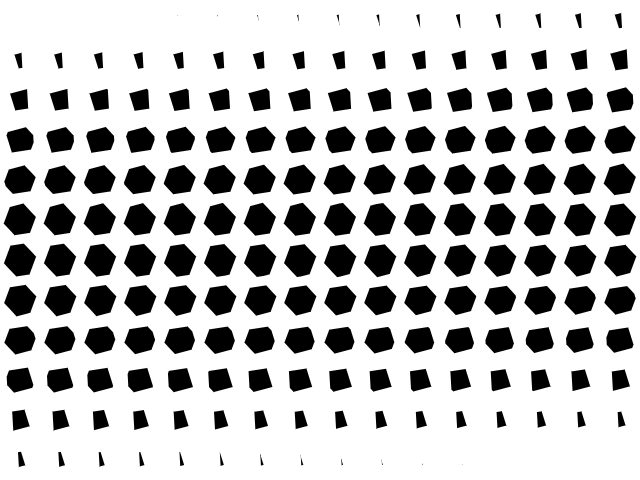
This pattern is drawn by a WebGL 2 fragment shader. Its source:

```glsl
#version 300 es
precision highp float;
// Successive plane slices through a tilted dodecahedron, laid out row by row in a 16 by 12 grid.

uniform vec2 u_resolution;
out vec4 fragColor;

const vec2 GRID = vec2(16.0, 12.0);
const float PHI = 1.618034;

mat2 rotation(float angle) {
    float c = cos(angle), s = sin(angle);
    return mat2(c, s, -s, c);
}

// Turns a face normal of the solid into view space.
vec3 tilt(vec3 n) {
    n.yz = rotation(0.075) * n.yz;
    n.xz = rotation(0.087) * n.xz;
    n.xy = rotation(0.197) * n.xy;
    return n;
}

// Distance in the slicing plane to the outline of the dodecahedron's section.
float sectionDistance(vec3 p) {
    float d = -1e3;
    for (int side = -1; side <= 1; side += 2) {
        vec3 n = normalize(vec3(0.0, PHI, float(side)));
        for (int axis = 0; axis < 3; axis++) {
            vec3 face = tilt(n);
            // One test covers a face and its opposite.
            d = max(d, (abs(dot(face, p)) - 1.3764) / length(face.xy));
            n = n.zxy;
        }
    }
    return d;
}

void main() {
    vec2 grid = gl_FragCoord.xy / u_resolution * GRID;
    vec2 cell = floor(grid);
    vec2 local = (fract(grid) - 0.5) / 0.253;

    // Slices advance from the top left to the bottom right.
    float index = (GRID.y - 1.0 - cell.y) * GRID.x + cell.x;
    float height = 1.75 * (1.0 - 2.0 * (index + 0.5) / (GRID.x * GRID.y));

    // Black section on white with a one pixel soft edge.
    float pixel = GRID.x / u_resolution.x / 0.253;
    float ink = clamp(0.5 - sectionDistance(vec3(local, height)) / pixel, 0.0, 1.0);
    fragColor = vec4(vec3(1.0 - ink), 1.0);
}
```
